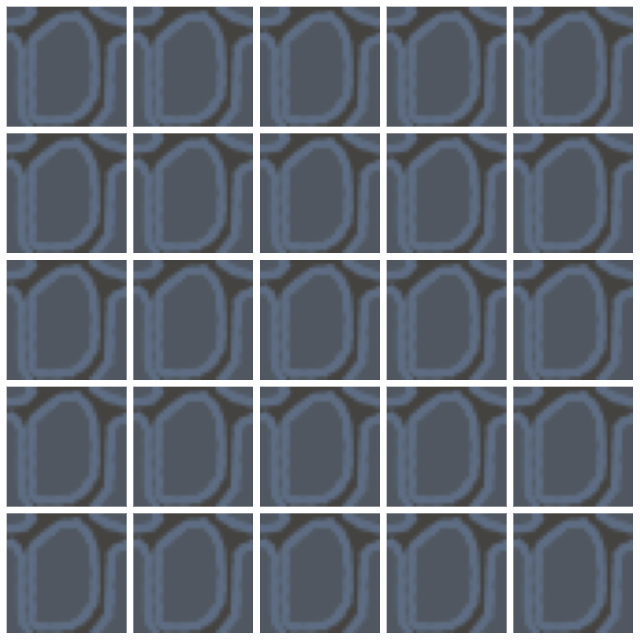
This pattern is drawn by a Shadertoy shader. Its source:

```glsl
// Five by five square tiles on white, each showing two blue-rimmed stones in dark mortar.
// Stones are polygon distance fields wrapped on a 32-texel torus, roughened by gradient
// noise, and sampled on the coarse texel grid with softened steps.

const float TILES = 5.0;
const float GAP = 1.0;           // canvas is 96 units: 5 tiles of 18 and 6 gaps of 1
const float TILE = 18.0;
const float CANVAS = TILES * TILE + (TILES + 1.0) * GAP;
const float TEXELS = 32.0;
const int CORNERS = 16;

const vec3 WHITE = vec3(0.995);
const vec3 FACE = vec3(0.315, 0.343, 0.382);
const vec3 RIM = vec3(0.365, 0.425, 0.510);
const vec3 MORTAR = vec3(0.268, 0.262, 0.250);

// Outlines in texels, y pointing down
const vec2 CENTRAL_STONE[CORNERS] = vec2[CORNERS](
    vec2(14.0, 2.0), vec2(19.0, 1.6), vec2(21.3, 3.6), vec2(22.8, 5.6),
    vec2(24.1, 9.5), vec2(24.5, 15.0), vec2(24.5, 20.0), vec2(24.1, 24.0),
    vec2(21.6, 28.0), vec2(17.5, 30.9), vec2(12.0, 31.3), vec2(8.0, 31.3),
    vec2(5.6, 29.0), vec2(5.6, 10.0), vec2(6.8, 7.9), vec2(10.0, 5.1));
const vec2 SIDE_STONE[CORNERS] = vec2[CORNERS](
    vec2(33.6, 6.7), vec2(35.4, 8.6), vec2(36.7, 11.5), vec2(36.8, 28.0),
    vec2(39.4, 32.4), vec2(39.8, 33.6), vec2(37.5, 36.2), vec2(33.0, 37.2),
    vec2(30.5, 36.8), vec2(26.5, 35.6), vec2(23.2, 33.6), vec2(22.3, 32.3),
    vec2(26.3, 26.8), vec2(26.9, 11.0), vec2(28.5, 8.8), vec2(31.8, 7.4));

vec2 hashGradient(vec2 cell) {
    float h = fract(sin(dot(cell, vec2(127.1, 311.7))) * 43758.5);
    return vec2(cos(6.2832 * h), sin(6.2832 * h));
}

float gradientNoise(vec2 p) {
    vec2 i = floor(p), f = fract(p);
    vec2 w = f * f * f * (f * (f * 6.0 - 15.0) + 10.0);
    vec2 e = vec2(1.0, 0.0);
    float low = mix(dot(hashGradient(i), f), dot(hashGradient(i + e), f - e), w.x);
    float high = mix(dot(hashGradient(i + e.yx), f - e.yx),
                     dot(hashGradient(i + e.xx), f - e.xx), w.x);
    return mix(low, high, w.y);
}

// Signed distance to a closed polygon, negative inside
float polygonDistance(vec2 p, vec2 corners[CORNERS]) {
    float nearest = 1e6;
    float side = 1.0;
    for (int i = 0; i < CORNERS; i++) {
        vec2 a = corners[i];
        vec2 b = corners[(i + 1) % CORNERS];
        vec2 edge = b - a, rel = p - a;
        vec2 off = rel - edge * clamp(dot(rel, edge) / dot(edge, edge), 0.0, 1.0);
        nearest = min(nearest, dot(off, off));
        bool crosses = (a.y > p.y) != (b.y > p.y);
        if (crosses && p.x < a.x + edge.x * (p.y - a.y) / edge.y) side = -side;
    }
    return side * sqrt(nearest);
}

// Moves p to the periodic copy nearest to the centre
vec2 wrapAround(vec2 p, vec2 centre) {
    return centre + mod(p - centre + 0.5 * TEXELS, TEXELS) - 0.5 * TEXELS;
}

vec3 stoneColor(vec2 p) {
    float d = min(polygonDistance(wrapAround(p, vec2(15.0, 16.4)), CENTRAL_STONE),
                  polygonDistance(wrapAround(p, vec2(31.0, 22.0)), SIDE_STONE));
    d += 0.45 * gradientNoise(p * 0.37);
    vec3 color = mix(FACE, RIM, smoothstep(-2.5, -1.6, d));
    return mix(color, MORTAR, smoothstep(-0.4, 1.1, d));
}

vec3 texelColor(vec2 index) {
    return stoneColor(clamp(index, 0.0, TEXELS - 1.0) + 0.5);
}

// Blends the four nearest texels with softened steps
vec3 sampleTexels(vec2 p) {
    vec2 i = floor(p - 0.5);
    vec2 w = smoothstep(0.0, 1.0, fract(p - 0.5));
    vec3 top = mix(texelColor(i), texelColor(i + vec2(1.0, 0.0)), w.x);
    vec3 bottom = mix(texelColor(i + vec2(0.0, 1.0)), texelColor(i + 1.0), w.x);
    return mix(top, bottom, w.y);
}

float boxDistance(vec2 p, float halfSize) {
    vec2 q = abs(p) - halfSize;
    return max(q.x, q.y);
}

void mainImage(out vec4 fragColor, in vec2 fragCoord) {
    // Canvas units with y pointing down
    vec2 unit = fragCoord / iResolution.xy * CANVAS;
    unit.y = CANVAS - unit.y;
    float pixel = CANVAS / iResolution.y;

    // Position within the repeating tile
    vec2 local = mod(unit, TILE + GAP) - GAP;
    float edge = boxDistance(local - 0.5 * TILE, 0.5 * TILE);
    float coverage = clamp(0.5 - edge / pixel, 0.0, 1.0);

    vec3 color = sampleTexels(local * TEXELS / TILE);
    fragColor = vec4(mix(WHITE, color, coverage), 1.0);
}
```
